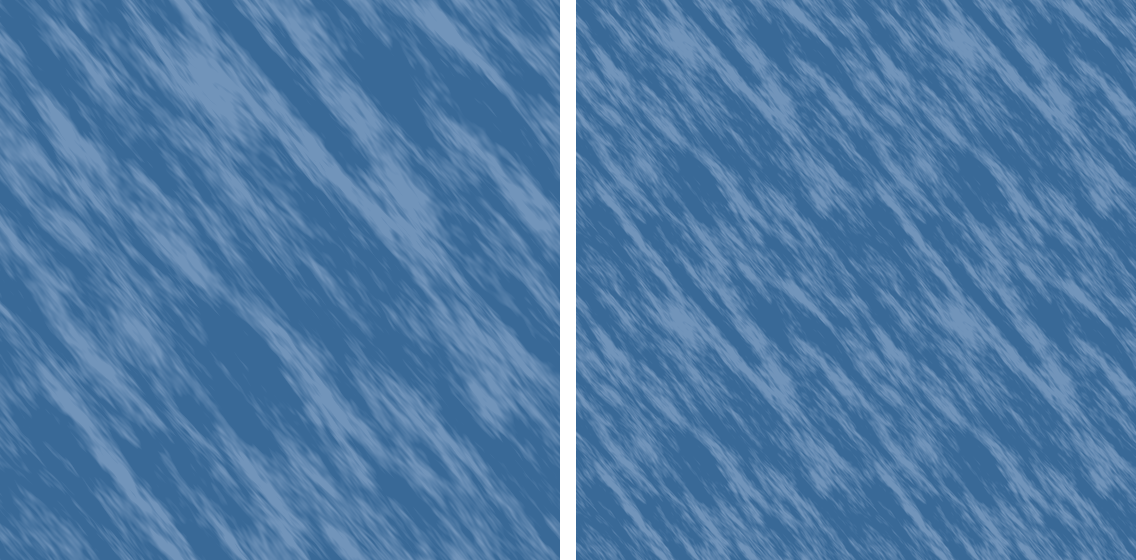
Left, the tile; right, the same tile 2 across and 2 down.
A WebGL 1 fragment shader for this texture:

```glsl
precision highp float;

uniform vec2 u_resolution;

#define DEEP_COLOR vec3(0.222, 0.412, 0.594)
#define PALE_COLOR vec3(0.443, 0.580, 0.730)
#define BASE_LEVEL 0.31
#define CONTRAST 1.76
#define BROAD_WEIGHT 0.5
#define OCTAVE_GAIN 0.75
#define OCTAVES 5
#define WARP 0.02

// Whole-number lattice: narrow cells across the streaks, long ones along them.
const mat2 STREAK_LATTICE = mat2(6.0, 1.0, 5.0, -1.0);
const mat2 LATTICE_ADJUGATE = mat2(-1.0, -1.0, -5.0, 6.0);
const float LATTICE_DETERMINANT = 11.0;

vec2 hash22(vec2 p) {
  vec3 h = fract(p.xyx * vec3(0.1031, 0.1030, 0.0973));
  h += dot(h, h.yzx + 33.33);
  return fract((h.xx + h.yz) * h.zy);
}

// Cells that differ by a whole canvas step share one gradient, so noise wraps.
vec2 cellGradient(vec2 cell, float scale, float seed) {
  vec2 wrapped = floor(mod(LATTICE_ADJUGATE * cell + 0.5, LATTICE_DETERMINANT * scale));
  return hash22(wrapped + seed * vec2(17.3, 41.9)) * 2.0 - 1.0;
}

float cornerValue(vec2 cell, vec2 local, vec2 corner, float scale, float seed) {
  return dot(cellGradient(cell + corner, scale, seed), local - corner);
}

// Gradient noise on the slanted lattice; scale must be a whole number.
float streakNoise(vec2 p, float scale, float seed) {
  vec2 q = STREAK_LATTICE * p * scale + seed * vec2(0.37, 0.71);
  vec2 cell = floor(q);
  vec2 local = q - cell;
  vec2 blend = local * local * (3.0 - 2.0 * local);
  float low = mix(cornerValue(cell, local, vec2(0.0, 0.0), scale, seed),
                  cornerValue(cell, local, vec2(1.0, 0.0), scale, seed), blend.x);
  float high = mix(cornerValue(cell, local, vec2(0.0, 1.0), scale, seed),
                   cornerValue(cell, local, vec2(1.0, 1.0), scale, seed), blend.x);
  return mix(low, high, blend.y);
}

// Broad drifts plus ever finer streaks.
float streakField(vec2 p) {
  float sum = BROAD_WEIGHT * streakNoise(p, 1.0, 1.0);
  float weight = 1.0;
  float scale = 2.0;
  for (int i = 0; i < OCTAVES; i++) {
    sum += weight * streakNoise(p, scale, float(i) + 2.0);
    weight *= OCTAVE_GAIN;
    scale *= 2.0;
  }
  return sum;
}

void main() {
  vec2 p = gl_FragCoord.xy / u_resolution;

  // Bend the streaks slightly sideways.
  p += WARP * vec2(0.77, 0.64) * streakNoise(p, 2.0, 9.0);

  float paleness = clamp(BASE_LEVEL + CONTRAST * streakField(p), 0.0, 1.0);
  gl_FragColor = vec4(mix(DEEP_COLOR, PALE_COLOR, paleness), 1.0);
}
```
